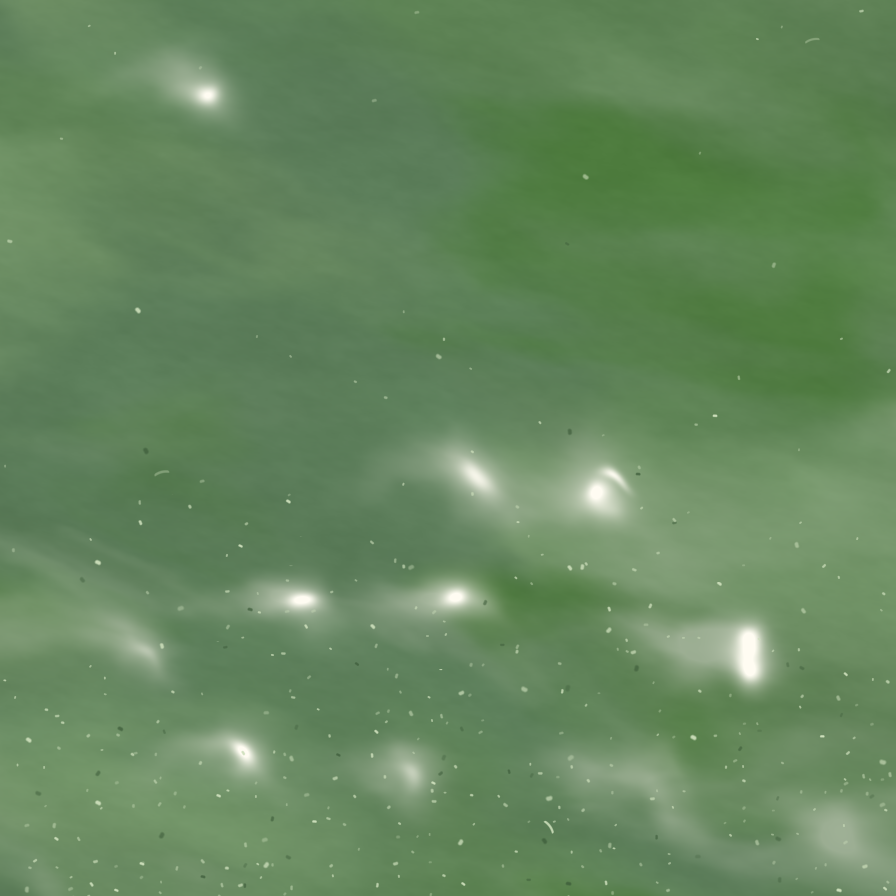
A WebGL 1 fragment shader for this texture:

```glsl
precision highp float;
// Murky green water seen from above: layered, warped noise makes the broad swell,
// a jittered grid scatters soft arched sun glints with hot cores, and finer
// grids sprinkle pale specks and short fibres, thicker toward the lower edge.

uniform vec2 u_resolution;

#define SWELL_SCALE vec2(2.5, 6.0)
#define SWELL_TILT -0.22
#define GLINT_CELLS 5.0
#define GLINT_TILT -0.38
#define HALO_SIZE vec2(0.080, 0.038)
#define CORE_SIZE vec2(0.019, 0.012)
#define SPECK_CELLS 42.0
#define SPECK_RADIUS 0.0029
#define FIBRE_CELLS 7.0
#define FIBRE_LENGTH 0.007
#define GRAIN 0.030
#define SWELL_CONTRAST 0.16

const vec3 MID = vec3(0.356, 0.498, 0.322);
const vec3 GREY = vec3(0.352, 0.482, 0.345);
const vec3 LIGHT = vec3(0.435, 0.565, 0.395);
const vec3 DEEP = vec3(0.290, 0.470, 0.225);
const vec3 SHEEN = vec3(0.650, 0.710, 0.615);
const vec3 SUN = vec3(1.000, 0.990, 0.950);
const vec3 FLECK = vec3(0.800, 0.870, 0.730);
const vec3 SHADE = vec3(0.220, 0.340, 0.210);

float hash(vec2 p) {
  vec3 q = fract(p.xyx * 0.1031);
  q += dot(q, q.yzx + 33.33);
  return fract((q.x + q.y) * q.z);
}

vec2 hash2(vec2 p) {
  return vec2(hash(p + 17.3), hash(p + 71.9));
}

vec2 turn(vec2 p, float angle) {
  float c = cos(angle), s = sin(angle);
  return vec2(c * p.x + s * p.y, c * p.y - s * p.x);
}

float noise(vec2 p) {
  vec2 i = floor(p), f = fract(p);
  f = f * f * f * (f * (f * 6.0 - 15.0) + 10.0);
  float low = mix(hash(i), hash(i + vec2(1.0, 0.0)), f.x);
  float high = mix(hash(i + vec2(0.0, 1.0)), hash(i + 1.0), f.x);
  return mix(low, high, f.y);
}

float fbm(vec2 p) {
  float sum = 0.0, weight = 0.55;
  for (int i = 0; i < 4; i++) {
    sum += weight * noise(p);
    p = turn(p, 0.5) * 2.03 + 9.7;
    weight *= 0.42;
  }
  return sum;
}

float bell(vec2 d, vec2 size) {
  d /= size;
  return exp(-dot(d, d));
}

// x: wide sheen, y: bright core with an occasional small twin
vec2 glints(vec2 p) {
  vec2 home = floor(p * GLINT_CELLS), light = vec2(0.0);
  for (int j = -1; j <= 1; j++) {
    for (int i = -1; i <= 1; i++) {
      vec2 cell = home + vec2(float(i), float(j));
      vec2 rnd = hash2(cell + 5.0);
      vec2 centre = (cell + 0.15 + 0.7 * hash2(cell)) / GLINT_CELLS;
      float chance = mix(0.88, 0.22, smoothstep(0.45, 0.68, centre.y));
      float present = step(hash(cell + 40.0), chance);
      vec2 d = turn(p - centre, GLINT_TILT + 0.5 * (rnd.x - 0.5));
      d.y += 3.5 * d.x * d.x;
      float size = mix(0.65, 1.1, rnd.y);
      float halo = bell(d + vec2(0.028, -0.004) * size, HALO_SIZE * size);
      float core = 0.8 * bell(d, CORE_SIZE * size) + 0.38 * bell(d, CORE_SIZE * 2.1 * size);
      core += 0.8 * step(0.6, rnd.y) * bell(d - vec2(0.014, 0.024), CORE_SIZE * vec2(0.8, 0.45));
      light += present * vec2(halo, core * smoothstep(0.0, 0.5, rnd.x));
    }
  }
  return light;
}

// One short, randomly turned capsule in some cells of a grid
float flecks(vec2 p, float cells, float halfLength, float radius, float chance) {
  vec2 cell = floor(p * cells), rnd = hash2(cell + 13.0);
  vec2 d = p - (cell + 0.25 + 0.5 * hash2(cell + 90.0)) / cells;
  d = turn(d, 6.283 * rnd.x);
  d.y += 25.0 * d.x * d.x;
  d.x -= clamp(d.x, -halfLength, halfLength);
  float r = radius * mix(0.4, 1.0, rnd.y * rnd.y);
  float shape = 1.0 - smoothstep(r * 0.3, r + 0.001, length(d));
  return shape * step(hash(cell + 60.0), chance) * mix(0.35, 1.0, rnd.x);
}

void main() {
  vec2 p = gl_FragCoord.xy / u_resolution;

  // Broad swell: grey on the left, patches of deeper green on the right
  vec2 q = turn(p, SWELL_TILT) * SWELL_SCALE;
  q += 0.9 * vec2(fbm(q + 3.1), fbm(q + 27.4));
  float crest = fbm(q + 11.0) + 0.14 * (p.y - 0.5);
  float haze = fbm(q * 0.7 + 45.0) - 0.3 * (p.x - 0.5);
  float hollow = fbm(turn(q, 0.4) + 63.0) + 0.2 * (p.x - 0.5);
  vec3 colour = mix(MID, GREY, smoothstep(0.30, 0.62, haze));
  colour = mix(colour, LIGHT, smoothstep(0.36, 0.66, crest));
  colour = mix(colour, DEEP, 0.9 * smoothstep(0.54, 0.82, hollow));
  colour *= 1.0 + SWELL_CONTRAST * (fbm(q * 1.3 + 81.0) - 0.46);

  // Fine streaks and grain on the surface
  vec2 streak = turn(p, SWELL_TILT);
  colour += GRAIN * (fbm(streak * vec2(14.0, 34.0)) - 0.46);
  colour += 0.7 * GRAIN * (fbm(streak * vec2(60.0, 130.0) + 5.0) - 0.46);

  // Sun glints and wisps, bent by small ripples
  vec2 ripple = vec2(noise(p * 13.0), noise(p * 13.0 + 31.0)) - 0.5;
  ripple += 0.4 * vec2(noise(p * 31.0 + 4.0), noise(p * 31.0 + 52.0)) - 0.2;
  vec2 light = glints(p + 0.035 * ripple);
  float veil = light.x * mix(0.2, 1.3, fbm(q * 2.5 + 7.0));
  float wisp = smoothstep(0.50, 0.80, fbm(q * 1.4 + 19.0));
  veil += 0.45 * wisp * (1.0 - smoothstep(0.15, 0.75, p.y));
  colour = mix(colour, SHEEN, min(veil, 0.85));
  colour = mix(colour, SUN, min(light.y, 1.0));

  // Floating specks, fine dust, sparse dark bits and fibres
  float fall = 1.0 - smoothstep(0.0, 0.62, p.y);
  float crowd = 0.008 + 0.4 * fall * noise(floor(p * SPECK_CELLS) / SPECK_CELLS * 6.0 + 8.0);
  float speck = flecks(p, SPECK_CELLS, 0.0012, SPECK_RADIUS, crowd);
  float dust = flecks(p + 0.37, SPECK_CELLS * 1.5, 0.0006, 0.0017, 0.01 + 0.16 * fall);
  float dark = flecks(p + 0.71, SPECK_CELLS, 0.0012, SPECK_RADIUS, 0.09 * fall);
  float fibre = flecks(p, FIBRE_CELLS, FIBRE_LENGTH, 0.0026, 0.12);
  colour = mix(colour, SHADE, 0.7 * dark);
  colour = mix(colour, FLECK, max(max(speck, 0.8 * dust), fibre));

  gl_FragColor = vec4(colour, 1.0);
}
```
